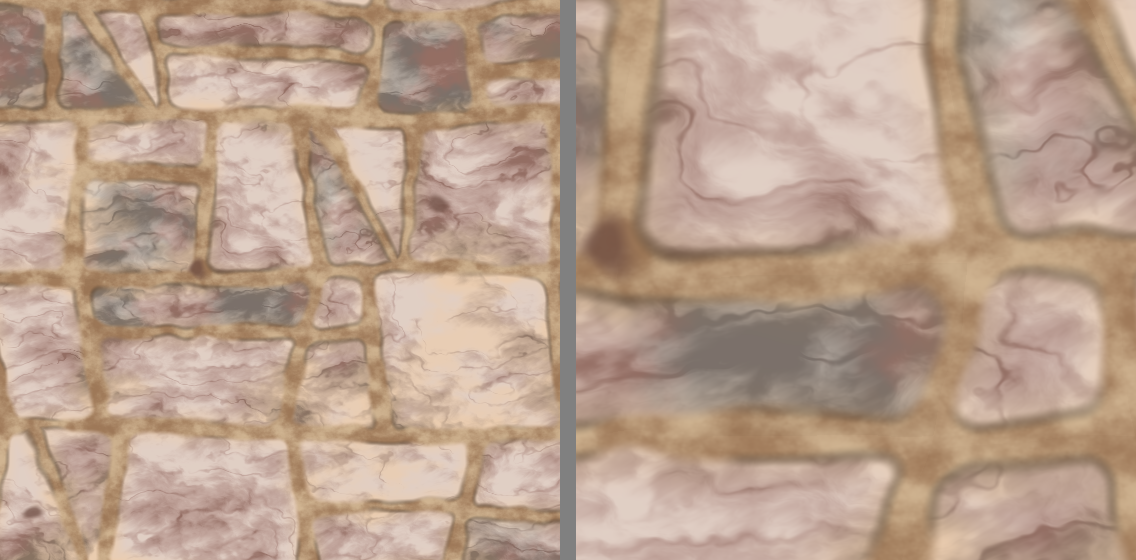
Left: the whole. Right: its middle third, enlarged.
Write a WebGL 1 fragment shader that draws this texture.

```glsl
precision highp float;
// Weathered wall of pale pink and grey stone blocks set in ochre mortar.
uniform vec2 u_resolution;

float hash(vec2 p) {
  vec3 q = fract(p.xyx * vec3(0.1031, 0.1030, 0.0973));
  q += dot(q, q.yzx + 33.33);
  return fract((q.x + q.y) * q.z);
}

float noise(vec2 p) {
  vec2 i = floor(p), f = fract(p);
  f = f * f * (3.0 - 2.0 * f);
  return mix(mix(hash(i), hash(i + vec2(1.0, 0.0)), f.x),
             mix(hash(i + vec2(0.0, 1.0)), hash(i + 1.0), f.x), f.y);
}

float fbm(vec2 p) {
  float sum = 0.0, amp = 0.5;
  for (int k = 0; k < 5; k++) {
    sum += amp * noise(p);
    p = mat2(1.6, 1.2, -1.2, 1.6) * p + 7.3;
    amp *= 0.55;
  }
  return sum / 1.055;
}

// Jittered position of joint i; lean tilts each joint its own way.
float joint(float i, float seed, float jitter, float lean) {
  return i + jitter * (hash(vec2(i + 9.0, seed)) - 0.5)
           + lean * (hash(vec2(seed, i + 31.0)) - 0.5);
}

// Lower joint, upper joint and index of the interval that holds x.
vec3 interval(float x, float seed, float jitter, float lean) {
  float i = floor(x);
  if (x < joint(i, seed, jitter, lean)) i -= 1.0;
  else if (x >= joint(i + 1.0, seed, jitter, lean)) i += 1.0;
  return vec3(joint(i, seed, jitter, lean), joint(i + 1.0, seed, jitter, lean), i);
}

// Signed distance to the stone around p (x, negative inside) and its id (yz).
vec3 stone(vec2 p) {
  vec3 row = interval(p.y * 4.0, 3.0, 0.3, 0.0);
  float columns = 3.5 + 1.3 * hash(vec2(row.z, 5.0));
  float lean = 0.35 * (p.y * 4.0 - 0.5 * (row.x + row.y));
  vec3 col = interval(p.x * columns + hash(vec2(row.z, 8.0)), row.z + 17.0, 0.55, lean);
  float x = p.x * columns + hash(vec2(row.z, 8.0));
  vec2 id = vec2(col.z, row.z * 3.0);

  // Some blocks are two thin courses, others are cut by a slanted joint.
  float kind = hash(id + 41.0), cut = 1.0;
  float middle = mix(row.x, row.y, 0.35 + 0.3 * hash(id + 53.0));
  if (kind > 0.68) {
    if (p.y * 4.0 < middle) row.y = middle;
    else { row.x = middle; id.y += 1.0; }
  } else if (kind < 0.14) {
    float side = (x - mix(col.x, col.y, 0.6)) / columns + 0.5 * (p.y - middle / 4.0);
    cut = abs(side) * 0.9;
    if (side > 0.0) id.y += 2.0;
  }
  vec2 center = 0.5 * vec2((col.x + col.y) / columns, (row.x + row.y) / 4.0);
  vec2 size = 0.5 * vec2((col.y - col.x) / columns, (row.y - row.x) / 4.0);
  vec2 q = abs(vec2(x / columns, p.y) - center) - size + 0.03;
  float box = length(max(q, 0.0)) + min(max(q.x, q.y), 0.0) - 0.03;
  return vec3(max(box, -cut), id);
}

// Sparse dark pits, one candidate per grid cell.
float pits(vec2 p) {
  vec2 cell = floor(p * 7.0);
  vec2 spot = 0.3 + 0.4 * vec2(hash(cell + 3.0), hash(cell + 13.0));
  float radius = 0.08 + 0.07 * hash(cell + 23.0);
  float d = length((fract(p * 7.0) - spot) * vec2(0.85, 1.0));
  return step(0.91, hash(cell + 61.0)) * (1.0 - smoothstep(radius * 0.5, radius * 1.4, d));
}

void main() {
  vec2 uv = gl_FragCoord.xy / u_resolution;
  vec2 wave = vec2(noise(uv * 4.0 + 2.0), noise(uv * 4.0 + 19.0)) - 0.5;
  vec2 ripple = vec2(noise(uv * 30.0), noise(uv * 30.0 + 47.0)) - 0.5;
  vec2 p = uv + 0.036 * wave + 0.010 * ripple;
  vec3 block = stone(p);
  float tone = hash(block.yz + 71.0);
  float grey = smoothstep(0.72, 0.9, hash(block.yz + 83.0));

  // Mottled stone face with long, wrinkled bedding marks.
  vec2 face = uv + 0.03 * wave + block.yz * 3.7;
  float mottle = fbm(face * vec2(8.0, 11.0));
  float grain = fbm(face * vec2(26.0, 44.0) + 3.0 * mottle);
  float crease = abs(noise(face * vec2(14.0, 34.0) + 4.0 * mottle) - 0.5);
  float light = 0.60 + 1.5 * (mottle - 0.5) + 0.95 * (grain - 0.5)
              + 0.36 * (tone - 0.5) - 0.22 * grey
              - 0.22 * (1.0 - smoothstep(0.0, 0.10, crease));
  vec3 color = mix(vec3(0.58, 0.43, 0.39), vec3(0.75, 0.635, 0.60), smoothstep(0.0, 0.5, light));
  color = mix(color, vec3(0.88, 0.81, 0.77), smoothstep(0.4, 0.95, light));

  // Grey lichen on some blocks, ochre stains over the rest and along the rims.
  float patches = fbm(uv * 9.0 + 29.0);
  float value = dot(color, vec3(0.33));
  color = mix(color, value * vec3(0.99, 0.96, 0.91), grey * smoothstep(0.38, 0.62, patches) * 0.8);
  float rim = smoothstep(-0.045, -0.008, block.x);
  float stain = smoothstep(0.5, 0.72, fbm(uv * vec2(6.0, 10.0) + 90.0));
  color = mix(color, value * vec3(1.14, 0.985, 0.83), clamp(0.65 * stain + 0.5 * rim, 0.0, 0.85));

  // Sandy mortar with soft, uneven edges and broken dark shadow lines.
  float sand = fbm(uv * vec2(30.0, 38.0) + 11.0);
  vec3 mortar = mix(vec3(0.61, 0.46, 0.33), vec3(0.81, 0.70, 0.56), smoothstep(0.2, 0.8, sand));
  float width = 0.007 + 0.010 * noise(uv * 9.0 + 57.0);
  float cover = smoothstep(-0.007, 0.005, block.x + width);
  color = mix(color, mortar, cover * 0.94);
  float shadow = 1.0 - smoothstep(0.0, 0.007, abs(block.x + width));
  color *= 1.0 - 0.20 * shadow * smoothstep(0.42, 0.7, noise(uv * 13.0 + 5.0));
  color = mix(color, vec3(0.42, 0.29, 0.25), 0.7 * pits(uv + 0.02 * ripple));
  gl_FragColor = vec4(color, 1.0);
}
```
